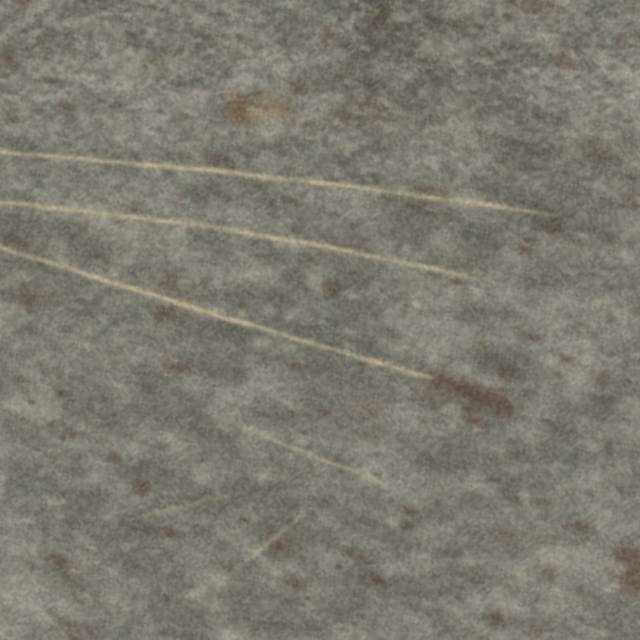
This texture is drawn by a Shadertoy shader. Its source:

```glsl
// Worn grey-olive stone seen slightly out of focus: layered noise for the
// mottling and grain, scattered pale and brown flecks, soft irregular stains,
// and long pale scratches drawn as distances to shallow parabolas.

const vec3 STONE = vec3(0.488, 0.478, 0.436);
const vec3 SCRATCH = vec3(0.690, 0.655, 0.560);
const vec3 PALE = vec3(0.665, 0.650, 0.585);
const vec3 BROWN = vec3(0.330, 0.270, 0.225);
const vec3 RUST = vec3(0.430, 0.345, 0.255);
const vec3 DARK = vec3(0.330, 0.325, 0.300);

const float CLOUD_CONTRAST = 0.13;
const float MOTTLE_CONTRAST = 0.20;
const float SPECK_CONTRAST = 0.13;
const float GRAIN_CONTRAST = 0.085;
const float GRAIN_SCALE = 230.0;
const float SCRATCH_WIDTH = 0.0046;
const float FLECK_TILT = -0.30;

float hash(vec2 p) {
    vec3 q = fract(vec3(p.xyx) * 0.1031);
    q += dot(q, q.yzx + 33.33);
    return fract((q.x + q.y) * q.z);
}

float noise(vec2 p) {
    vec2 cell = floor(p), f = fract(p);
    f = f * f * (3.0 - 2.0 * f);
    float low = mix(hash(cell), hash(cell + vec2(1, 0)), f.x);
    float high = mix(hash(cell + vec2(0, 1)), hash(cell + vec2(1, 1)), f.x);
    return mix(low, high, f.y) - 0.5;
}

float fbm(vec2 p) {
    float sum = 0.0, weight = 0.5;
    for (int i = 0; i < 4; i++) {
        sum += weight * noise(p);
        p = mat2(0.96, -0.28, 0.28, 0.96) * p * 2.03 + 17.3;
        weight *= 0.5;
    }
    return sum;
}

vec2 rotate(vec2 p, float angle) {
    float c = cos(angle), s = sin(angle);
    return vec2(c * p.x + s * p.y, c * p.y - s * p.x);
}

// Soft spots of random size, one in some cells of a tilted, stretched grid
float flecks(vec2 p, float scale, float chance, float seed) {
    p = rotate(p, FLECK_TILT) * scale * vec2(0.62, 1.0) + seed;
    vec2 home = floor(p);
    float mask = 0.0;
    for (int y = -1; y <= 1; y++)
    for (int x = -1; x <= 1; x++) {
        vec2 cell = home + vec2(x, y);
        vec2 centre = cell + vec2(hash(cell + 3.1), hash(cell + 7.7));
        float radius = mix(0.12, 0.34, hash(cell + 11.9));
        float strength = step(hash(cell + 23.3), chance) * mix(0.35, 1.0, hash(cell + 31.7));
        vec2 d = (p - centre) / radius;
        mask = max(mask, strength * exp(-dot(d, d)));
    }
    return mask;
}

// Large soft patch with a ragged outline
float stain(vec2 p, vec2 centre, vec2 size, float tilt) {
    vec2 d = rotate(p - centre, tilt) / size;
    return smoothstep(1.5, 0.2, length(d) + 1.3 * fbm(p * 38.0));
}

// Line y = k.x + k.y x + k.z x^2, visible between the two ends
float scratch(vec2 p, vec3 k, vec2 ends, float fade) {
    float slope = k.y + 2.0 * k.z * p.x;
    float offset = p.y - (k.x + k.y * p.x + k.z * p.x * p.x);
    offset += 0.003 * noise(vec2(p.x * 28.0, k.x * 90.0));
    float d = offset * inversesqrt(1.0 + slope * slope) / SCRATCH_WIDTH;
    float wear = 0.80 + 0.65 * noise(vec2(p.x * 34.0, k.x * 50.0)) + 0.35 * noise(p * 110.0);
    float span = smoothstep(ends.x - fade, ends.x + fade, p.x)
               * smoothstep(ends.y + fade, ends.y - fade, p.x);
    return exp(-d * d) * wear * span;
}

void mainImage(out vec4 fragColor, in vec2 fragCoord) {
    vec2 uv = fragCoord / iResolution.xy;
    vec2 warped = uv + 0.014 * vec2(fbm(uv * 45.0), fbm(uv * 45.0 + 60.0));
    float focus = smoothstep(0.45, 1.0, uv.y);

    // Mottled stone, crisper towards the top
    float tone = CLOUD_CONTRAST * fbm(uv * vec2(4.0, 6.0) + 5.0);
    tone += MOTTLE_CONTRAST * fbm(rotate(uv, -0.15) * vec2(17.0, 34.0) + 40.0);
    tone += SPECK_CONTRAST * mix(0.45, 1.0, focus) * noise(warped * vec2(85.0, 125.0));
    tone += 0.03 * smoothstep(0.65, 1.0, uv.x) * focus;
    vec3 color = STONE + tone * vec3(1.0, 0.99, 0.95);

    // Stains
    color = mix(color, DARK, 0.55 * stain(uv, vec2(0.62, 0.95), vec2(0.15, 0.06), -0.3)
                * smoothstep(-0.1, 0.25, noise(warped * 70.0)));
    color = mix(color, DARK, 0.50 * stain(uv, vec2(0.78, 0.43), vec2(0.08, 0.024), -0.2));
    color = mix(color, BROWN, 0.70 * stain(uv, vec2(0.74, 0.385), vec2(0.07, 0.020), -0.4));
    color = mix(color, RUST, 0.65 * stain(uv, vec2(0.40, 0.83), vec2(0.055, 0.026), -0.1));
    color = mix(color, BROWN, 0.65 * stain(uv, vec2(0.99, 0.11), vec2(0.035, 0.040), 0.3));

    // Scattered flecks, from broad and faint to small and distinct
    for (int i = 0; i < 3; i++) {
        float scale = 13.0 * pow(1.75, float(i)), seed = 37.0 * float(i);
        color = mix(color, PALE, 0.55 * flecks(warped, scale, 0.20, seed + 9.0));
        color = mix(color, BROWN, 0.55 * flecks(warped, scale, 0.15, seed + 120.0));
        color = mix(color, DARK, 0.40 * flecks(warped, scale, 0.16, seed + 250.0));
    }

    // Three long scratches and three faint ones
    float marks = scratch(uv, vec3(0.762, -0.073, -0.046), vec2(-0.2, 0.83), 0.09);
    marks = max(marks, scratch(uv, vec3(0.684, -0.088, -0.096), vec2(-0.2, 0.74), 0.07));
    marks = max(marks, scratch(uv, vec3(0.615, -0.325, 0.030), vec2(-0.2, 0.67), 0.02));
    marks = max(marks, 0.50 * scratch(uv, vec3(0.489, -0.411, 0.0), vec2(0.36, 0.60), 0.05));
    marks = max(marks, 0.35 * scratch(uv, vec3(0.137, 0.250, 0.0), vec2(0.21, 0.37), 0.03));
    marks = max(marks, 0.50 * scratch(uv, vec3(-0.188, 0.808, 0.0), vec2(0.36, 0.48), 0.03));
    color = mix(color, SCRATCH, clamp(marks, 0.0, 1.0));

    // Fine grain with a trace of colour
    vec2 g = rotate(uv, 0.6) * GRAIN_SCALE;
    color += GRAIN_CONTRAST * noise(g);
    color += 0.025 * vec3(noise(g + 80.0), noise(g + 160.0), noise(g + 240.0));
    fragColor = vec4(clamp(color, 0.0, 1.0), 1.0);
}
```
